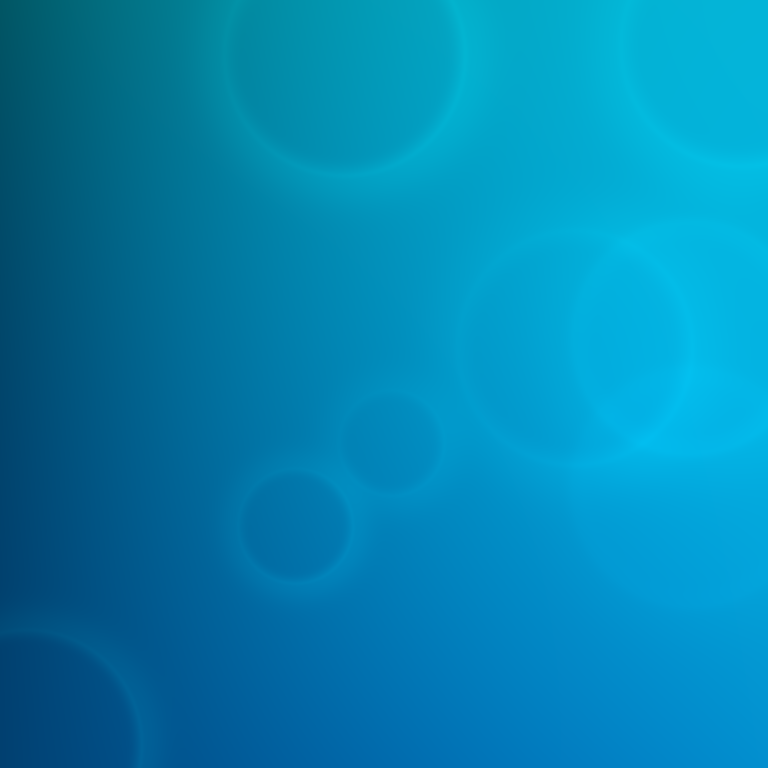
A Shadertoy shader for this background:

```glsl
// Soft translucent bubbles drifting over a deep teal-to-azure gradient.
#define BUBBLE_COUNT 8
#define RIM_INNER 0.014
#define RIM_OUTER 0.042
#define RIM_LINE 0.004
#define RIM_TINT vec3(0.0, 1.0, 0.85)
#define FILL_TINT vec3(0.0, 1.0, 1.1)
#define LIGHT_DIR vec2(0.7, -0.7)
#define LIGHT_BIAS 0.25

// Bubble geometry: centre x, centre y, radius, rim brightness
const vec4 bubbles[BUBBLE_COUNT] = vec4[](
    vec4(0.449, 0.928, 0.157, 0.055),
    vec4(0.966, 0.941, 0.158, 0.045),
    vec4(0.749, 0.547, 0.153, 0.035),
    vec4(0.898, 0.560, 0.152, 0.030),
    vec4(0.510, 0.423, 0.069, 0.032),
    vec4(0.385, 0.315, 0.075, 0.050),
    vec4(0.035, 0.030, 0.150, 0.060),
    vec4(0.900, 0.365, 0.155, 0.012));

// Bubble finish: interior brightness, rim softness
const vec2 finishes[BUBBLE_COUNT] = vec2[](
    vec2(0.006, 1.00), vec2(0.010, 1.15),
    vec2(0.012, 1.15), vec2(0.028, 1.30),
    vec2(0.004, 0.70), vec2(0.000, 0.62),
    vec2(0.000, 0.75), vec2(0.020, 1.20));

// Weights of a parabola through stops at 0, 0.5 and 1
vec3 parabolaWeights(float t) {
    return vec3((2.0 * t - 1.0) * (t - 1.0),
                4.0 * t * (1.0 - t),
                t * (2.0 * t - 1.0));
}

// Smooth gradient across three rows of three colours
vec3 backdrop(vec2 uv) {
    vec3 across = parabolaWeights(uv.x);
    vec3 up = parabolaWeights(uv.y);
    mat3 bottomRow = mat3(0.005, 0.250, 0.440,
                          0.004, 0.415, 0.675,
                          0.010, 0.560, 0.810);
    mat3 middleRow = mat3(0.005, 0.270, 0.420,
                          0.005, 0.540, 0.730,
                          0.012, 0.665, 0.850);
    mat3 topRow = mat3(0.005, 0.335, 0.390,
                       0.010, 0.610, 0.715,
                       0.015, 0.695, 0.835);
    return mat3(bottomRow * across, middleRow * across, topRow * across) * up;
}

// Light added by one bubble: faint body, wide halo and fine rim line
vec3 bubbleLight(vec2 offset, float radius, float rim, vec2 finish) {
    float dist = length(offset);
    float edge = dist - radius;
    float width = (edge < 0.0 ? RIM_INNER : RIM_OUTER) * finish.y;
    float halo = exp(-edge * edge / (width * width));
    float lineWidth = RIM_LINE * finish.y;
    float line = exp(-edge * edge / (lineWidth * lineWidth));
    float facing = dot(offset / max(dist, 0.001), LIGHT_DIR);
    float glow = rim * (0.8 * halo + 0.2 * line) * (1.0 + LIGHT_BIAS * facing);
    float body = finish.x * (1.0 - smoothstep(-0.02, 0.02, edge));
    return RIM_TINT * glow + FILL_TINT * body;
}

void mainImage(out vec4 fragColor, in vec2 fragCoord) {
    vec2 uv = fragCoord / iResolution.xy;
    vec2 aspect = vec2(iResolution.x / iResolution.y, 1.0);
    vec3 color = backdrop(uv);

    // Layer the bubbles
    for (int i = 0; i < BUBBLE_COUNT; i++) {
        vec4 bubble = bubbles[i];
        vec2 offset = (uv - bubble.xy) * aspect;
        color += bubbleLight(offset, bubble.z, bubble.w, finishes[i]);
    }
    fragColor = vec4(clamp(color, 0.0, 1.0), 1.0);
}
```
